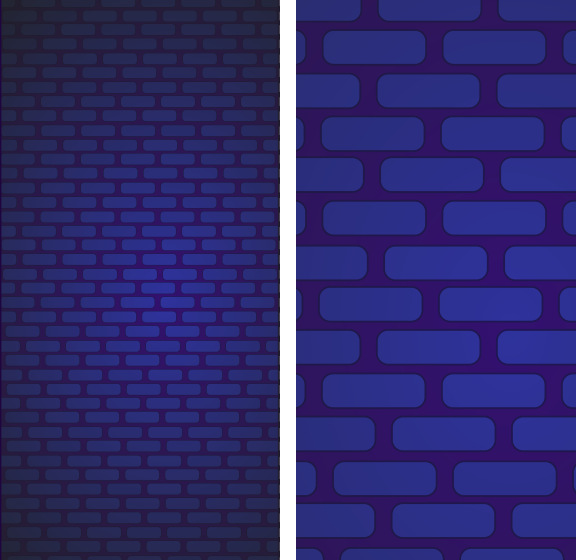
Left, the full canvas; right, a detail of the centre.
This pattern is drawn by a WebGL 2 fragment shader. Its source:

```glsl
#version 300 es
precision highp float;

uniform vec2 u_resolution;
out vec4 fragColor;

// Layout, in canvas widths unless noted
const vec2 CANVAS = vec2(1.0, 2.0);
const vec2 REPEATS = vec2(7.0, 39.0);
const vec2 BRICK_HALF = vec2(0.0617, 0.0207);
const float CORNER_RADIUS = 0.0135;
const float OUTLINE_WIDTH = 0.0022;
const float ROW_PHASE = 0.41;        // in rows
const float EVEN_CENTER = 0.10;      // in bricks
const float ODD_CENTER = 0.58;
const float SHIFTED_ROW = 16.0;      // first row of the shifted upper part
const float UPPER_SHIFT = -0.11;     // in bricks
const vec2 JITTER = vec2(0.035, 0.04); // in cells
const float LEFT_STRIP = 0.005;
const float RIGHT_STRIP = 0.008;
const float DASH_STRIP = 0.004;

// Light falloff
const vec2 GLOW_CENTER = vec2(0.59, 0.47);
const vec2 GLOW_FALLOFF = vec2(1.0, 1.48);
const float TINT_VARIATION = 0.04;

// Colours: lit at the glow, dim at the corners
const vec3 BRICK_LIT = vec3(0.180, 0.195, 0.610);
const vec3 BRICK_DIM = vec3(0.135, 0.142, 0.180);
const vec3 MORTAR_LIT = vec3(0.200, 0.065, 0.440);
const vec3 MORTAR_DIM = vec3(0.130, 0.122, 0.160);
const vec3 OUTLINE_LIT = vec3(0.125, 0.085, 0.330);
const vec3 OUTLINE_DIM = vec3(0.120, 0.120, 0.150);
const vec3 STRIP_LEFT = vec3(0.120, 0.020, 0.250);
const vec3 STRIP_RIGHT = vec3(0.125, 0.110, 0.180);
const vec3 DASH_COLOR = vec3(0.290, 0.270, 0.330);

float hash(vec2 p) {
    vec3 q = fract(p.xyx * vec3(0.1031, 0.1030, 0.0973));
    q += dot(q, q.yzx + 33.33);
    return fract((q.x + q.y) * q.z);
}

float roundedBox(vec2 p, vec2 halfSize, float radius) {
    vec2 q = abs(p) - halfSize + radius;
    return length(max(q, 0.0)) + min(max(q.x, q.y), 0.0) - radius;
}

// Coverage of the side where d is negative
float cover(float d, float pixel) {
    return 1.0 - smoothstep(-0.6 * pixel, 0.6 * pixel, d);
}

void main() {
    vec2 uv = gl_FragCoord.xy / u_resolution;
    float pixel = 1.0 / u_resolution.x;
    vec2 cellSize = CANVAS / REPEATS;

    // Staggered rows with small offsets
    float y = uv.y * REPEATS.y - ROW_PHASE;
    float row = floor(y);
    float center = mod(row, 2.0) < 0.5 ? EVEN_CENTER : ODD_CENTER;
    center += row >= SHIFTED_ROW ? UPPER_SHIFT : 0.0;
    vec2 wobble = vec2(hash(vec2(row, 3.0)), hash(vec2(row, 11.0))) * 2.0 - 1.0;
    wobble *= JITTER;
    float x = uv.x * REPEATS.x - center - wobble.x + 0.5;
    vec2 local = vec2(fract(x), y - row - wobble.y) - 0.5;
    float d = roundedBox(local * cellSize, BRICK_HALF, CORNER_RADIUS);

    // Glow fading into the corners
    float glow = clamp(1.0 - length((uv - GLOW_CENTER) * GLOW_FALLOFF), 0.0, 1.0);
    vec3 mortar = mix(MORTAR_DIM, MORTAR_LIT, glow);
    vec3 outline = mix(OUTLINE_DIM, OUTLINE_LIT, glow);
    vec3 brick = mix(BRICK_DIM, BRICK_LIT, glow);
    brick *= 1.0 + TINT_VARIATION * (hash(vec2(floor(x), row) + 57.0) - 0.5);

    // Brick with a thin dark rim
    vec3 color = mix(mortar, outline, cover(d - 0.5 * OUTLINE_WIDTH, pixel));
    color = mix(color, brick, cover(d + 0.5 * OUTLINE_WIDTH, pixel));

    // Side strips, the right one dashed
    color = mix(color, STRIP_LEFT, cover(uv.x - LEFT_STRIP, pixel));
    color = mix(color, STRIP_RIGHT, cover(1.0 - RIGHT_STRIP - uv.x, pixel));
    float dash = cover((abs(local.y) - 0.3) * cellSize.y, pixel);
    color = mix(color, DASH_COLOR, dash * cover(1.0 - DASH_STRIP - uv.x, pixel));

    fragColor = vec4(color, 1.0);
}
```
